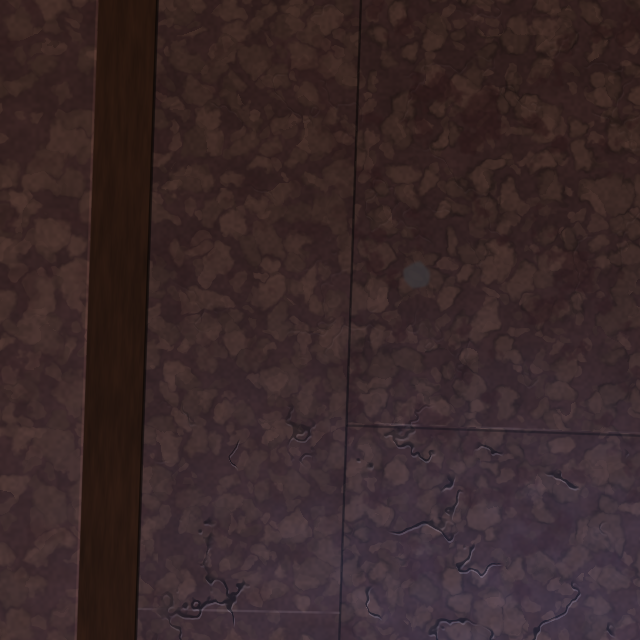
Give the GLSL for this texture, as a WebGL 1 fragment shader.

```glsl
precision highp float;
// Dim reddish marble slabs split by a dark wooden strip and thin joints.
// Warped round grains of two sizes lie over a darker ground; pits and a
// cool sheen gather towards the lower right.
uniform vec2 u_resolution;

#define GRAIN_SCALE 25.0
#define GRAIN_WARP 0.019
#define EDGE_SOFTNESS 0.10
#define SLANT 0.034
#define STRIP_LEFT 0.120
#define STRIP_RIGHT 0.212
#define SEAM_X 0.530
#define JOINT_WIDTH 0.0014
#define GROUND vec3(0.196, 0.124, 0.118)
#define GRAIN vec3(0.268, 0.182, 0.156)
#define WOOD vec3(0.148, 0.083, 0.053)
#define SHEEN vec3(0.050, 0.066, 0.115)

float hash(vec2 p) {
  vec3 q = fract(vec3(p.xyx) * 0.1031);
  q += dot(q, q.yzx + 33.33);
  return fract((q.x + q.y) * q.z);
}

float noise(vec2 p) {
  vec2 i = floor(p), f = fract(p);
  f = f * f * (3.0 - 2.0 * f);
  return mix(mix(hash(i), hash(i + vec2(1, 0)), f.x),
             mix(hash(i + vec2(0, 1)), hash(i + vec2(1, 1)), f.x), f.y);
}

float fbm(vec2 p) {
  float sum = 0.0, amp = 0.53;
  for (int i = 0; i < 4; i++) {
    sum += amp * noise(p);
    p = mat2(1.6, 1.2, -1.2, 1.6) * p + 7.3;
    amp *= 0.5;
  }
  return sum;
}

// Signed distance to the nearest grain (x) and its random tone (y)
vec2 grains(vec2 p, float density) {
  vec2 cell = floor(p), best = vec2(1.0, 0.5);
  for (int y = -1; y <= 1; y++)
    for (int x = -1; x <= 1; x++) {
      vec2 id = cell + vec2(x, y);
      float kind = hash(id + 41.7);
      vec2 d = p - id - vec2(hash(id), hash(id + 19.1));
      float angle = 6.283 * hash(id + 5.3);
      float along = dot(d, vec2(cos(angle), sin(angle)));
      float dist = sqrt(dot(d, d) + 0.7 * along * along) - mix(0.32, 0.66, kind);
      dist += step(density, hash(id + 73.9));
      if (dist < best.x) best = vec2(dist, hash(id + 11.9));
    }
  return best;
}

// Thin broken lines, 1 on the line
float pits(vec2 p) {
  float ridge = abs(fbm(p * 15.0) - 0.5);
  float patches = smoothstep(0.52, 0.68, noise(p * 17.0 + 31.0));
  return (1.0 - smoothstep(0.006, 0.026, ridge)) * patches;
}

float line(float d, float width, float px) {
  return 1.0 - smoothstep(width - 0.5 * px, width + px, abs(d));
}

vec3 marble(vec2 p, float rightSide) {
  vec2 warp = vec2(fbm(p * 34.0), fbm(p * 34.0 + 50.0)) - 0.5;
  vec2 q = p + GRAIN_WARP * 2.0 * warp;
  float patches = fbm(p * 7.0 + 9.0);
  vec2 big = grains(q * GRAIN_SCALE, 0.42 + 0.75 * patches);
  vec2 small = grains(q * GRAIN_SCALE * 1.9 + 17.0, 0.24 + 0.4 * patches);
  float bigMask = 1.0 - smoothstep(-EDGE_SOFTNESS, EDGE_SOFTNESS, big.x);
  float smallMask = 1.0 - smoothstep(-EDGE_SOFTNESS, EDGE_SOFTNESS, small.x);

  vec3 col = GROUND * (0.86 + 0.28 * fbm(p * 22.0));
  col = mix(col, GRAIN * (0.82 + 0.24 * big.y), bigMask * 0.85);
  col = mix(col, GRAIN * (0.80 + 0.30 * small.y), smallMask * 0.65);
  // Dark reddish rims and stains, stronger in the right slabs
  float rim = exp(-80.0 * big.x * big.x) * noise(p * 60.0);
  col *= 1.0 - rim * mix(0.10, 0.30, rightSide);
  float stain = smoothstep(0.58, 0.72, fbm(p * 28.0 + 80.0));
  col = mix(col, vec3(0.17, 0.092, 0.092), stain * mix(0.25, 0.6, rightSide));
  return col * (0.93 + 0.14 * noise(p * 190.0));
}

void main() {
  vec2 p = gl_FragCoord.xy / u_resolution;
  float px = 1.0 / min(u_resolution.x, u_resolution.y);
  float x = p.x - SLANT * p.y;
  float rightSide = smoothstep(-px, px, x - SEAM_X);
  float leftSide = 1.0 - step(STRIP_LEFT, x);
  float crossJoint = p.y - 0.339 + 0.035 * (p.x - 0.545);
  float lowJoint = p.y - 0.043 + 0.02 * (p.x - 0.5);

  // Slabs, each cut from another part of the stone
  float slab = step(SEAM_X, x) * (1.0 + step(crossJoint, 0.0)) + 3.0 * leftSide;
  vec3 col = marble(p * mix(1.0, 0.8, leftSide) + slab * vec2(3.7, 2.3), rightSide);
  col *= 1.0 + 0.06 * leftSide;

  // Grey plug
  float plug = length(p - vec2(0.652, 0.570)) + 0.006 * noise(p * 90.0);
  col = mix(col, vec3(0.225, 0.205, 0.205), 0.8 * (1.0 - smoothstep(0.019, 0.027, plug)));

  // Pits with a lit lower edge
  float worn = 0.15 + 0.85 * smoothstep(0.42, 0.25, p.y);
  worn *= smoothstep(STRIP_RIGHT, STRIP_RIGHT + 0.1, x);
  float pit = pits(p), lit = pits(p + vec2(-0.001, 0.003));
  col *= 1.0 - 0.55 * pit * worn;
  col += vec3(0.09, 0.10, 0.115) * max(lit - pit, 0.0) * worn;

  // Joints between slabs
  float chipped = smoothstep(0.25, 0.7, noise(p * 45.0));
  col *= 1.0 - 0.5 * line(x - SEAM_X, JOINT_WIDTH, px);
  float cross = line(crossJoint, JOINT_WIDTH, px) * rightSide;
  float low = line(lowJoint, JOINT_WIDTH, px) * (1.0 - rightSide) * step(STRIP_RIGHT, x);
  float fade = mix(1.0, 0.3, smoothstep(0.7, 0.9, p.x));
  col += vec3(0.10, 0.095, 0.10) * (cross * fade + 0.7 * low) * chipped;
  col *= 1.0 - 0.35 * line(crossJoint + 0.004, JOINT_WIDTH, px) * rightSide;

  // Cool sheen
  vec2 toLight = (p - vec2(0.82, 0.02)) * vec2(0.85, 1.2);
  float sheen = exp(-5.0 * dot(toLight, toLight)) + 0.30 * smoothstep(0.9, 0.1, p.y);
  col = col * mix(1.0, 0.95, p.y) + SHEEN * sheen * (0.75 + 0.5 * fbm(p * 30.0));

  // Wooden strip with lengthwise fibres
  float fibres = fbm(vec2(x * 170.0, p.y * 22.0)) - 0.5;
  vec3 wood = WOOD * (1.0 + 0.38 * fibres + 0.16 * (noise(p * 9.0) - 0.5));
  wood += SHEEN * 0.12 * (1.0 - p.y);
  float strip = smoothstep(-px, px, x - STRIP_LEFT) * smoothstep(px, -px, x - STRIP_RIGHT);
  col = mix(col, wood, strip);
  col += vec3(0.06, 0.035, 0.03) * line(x - STRIP_LEFT + 0.002, JOINT_WIDTH, px);
  col *= 1.0 - 0.55 * line(x - STRIP_RIGHT, JOINT_WIDTH * 1.3, px);

  gl_FragColor = vec4(col, 1.0);
}
```
